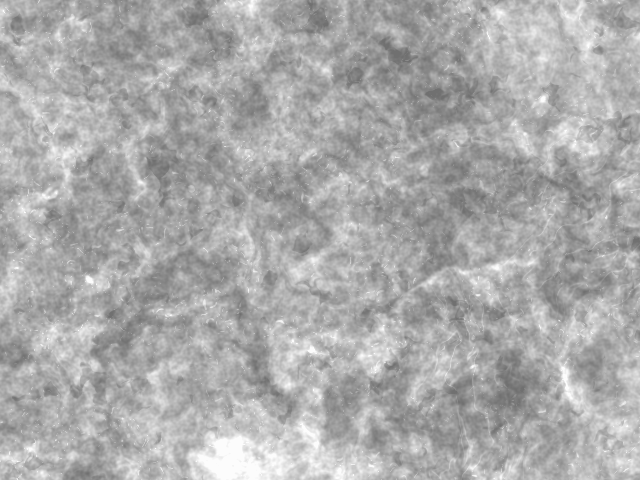
A Shadertoy shader for this texture:

```glsl
// Weathered grey stone: broad pale and dark clouds, mottled mineral grain,
// scattered pale flecks, ragged dark pits, streaks and one curved ridge.
// Layers of gradient noise are summed around a base grey, then tone curved.

#define BASE_GREY 0.652
#define CLOUD_AMOUNT 0.050
#define MOTTLE_AMOUNT 0.052
#define GRAIN_AMOUNT 0.040
#define FLECK_AMOUNT 0.17
#define PIT_AMOUNT 0.12
#define STREAK_AMOUNT 0.09
#define RIDGE_AMOUNT 0.15

const mat2 TURN = mat2(0.8, 0.6, -0.6, 0.8);

// Broad tonal patches: centre x, centre y, radius, tone shift
const vec4 PATCHES[9] = vec4[9](
    vec4(1.17, 0.88, 0.23, 0.15), vec4(0.55, 0.00, 0.20, 0.17),
    vec4(0.04, 0.74, 0.17, 0.11), vec4(0.62, 0.44, 0.15, 0.07),
    vec4(1.28, 0.13, 0.20, 0.11), vec4(0.86, 0.90, 0.13, -0.13),
    vec4(0.30, 0.58, 0.22, -0.06), vec4(1.02, 0.58, 0.17, -0.07),
    vec4(0.48, 0.27, 0.09, -0.09));

vec2 hash2(vec2 p) {
    vec3 q = fract(p.xyx * vec3(0.1031, 0.1030, 0.0973));
    q += dot(q, q.yzx + 33.33);
    return fract((q.xx + q.yz) * q.zy);
}

float cornerSlope(vec2 cell, vec2 offset) {
    float angle = 6.2832 * hash2(cell).x;
    return dot(vec2(cos(angle), sin(angle)), offset);
}

// Gradient noise scaled to a standard deviation near one
float noise(vec2 p) {
    vec2 i = floor(p), f = p - i;
    vec2 s = f * f * f * (f * (f * 6.0 - 15.0) + 10.0);
    vec2 e = vec2(1.0, 0.0);
    float low = mix(cornerSlope(i, f), cornerSlope(i + e, f - e), s.x);
    float high = mix(cornerSlope(i + e.yx, f - e.yx), cornerSlope(i + 1.0, f - 1.0), s.x);
    return 4.6 * mix(low, high, s.y);
}

float fbm(vec2 p, int octaves, float gain) {
    float sum = 0.0, power = 0.0, amp = 1.0;
    for (int i = 0; i < octaves; i++) {
        sum += amp * noise(p);
        power += amp * amp;
        p = TURN * p * 2.03 + 17.3;
        amp *= gain;
    }
    return sum / sqrt(power);
}

float patches(vec2 p) {
    float tone = 0.0;
    for (int i = 0; i < 9; i++) {
        vec2 d = (p - PATCHES[i].xy) / PATCHES[i].z;
        tone += PATCHES[i].w * exp(-dot(d, d));
    }
    return tone;
}

// One soft round fleck in a random share of the grid cells
float flecks(vec2 p, float share) {
    vec2 cell = floor(p);
    vec2 centre = 0.35 + 0.3 * hash2(cell);
    vec2 pick = hash2(cell + 71.7);
    float radius = mix(0.16, 0.34, pick.y * pick.y);
    float body = 1.0 - smoothstep(radius * 0.3, radius, length(p - cell - centre));
    return body * step(pick.x, share) * mix(0.5, 1.0, fract(pick.x * 57.0));
}

// Thin bright lines where stretched noise crosses zero
float streaks(vec2 p) {
    float line = 1.0 - smoothstep(0.0, 0.55, abs(fbm(p, 3, 0.55)));
    return line * line;
}

// Curved step: bright crest, pale slope below and shade above
float ridge(vec2 p, float wobble) {
    float run = max(1.02 - p.x, 0.0);
    float d = p.y - 0.46 + 2.7 * run * run;
    d = d / sqrt(1.0 + 29.0 * run * run) + 0.006 * wobble;
    float span = smoothstep(0.68, 0.86, p.x) * (1.0 - smoothstep(1.02, 1.16, p.x));
    float crest = 0.75 * exp(-d * d / 0.00006);
    float slope = 0.7 * smoothstep(0.008, -0.008, d) * exp(min(d, 0.0) / 0.07);
    float shade = 0.45 * smoothstep(-0.004, 0.012, d) * exp(-max(d, 0.0) / 0.07);
    return span * (crest + slope - shade);
}

void mainImage(out vec4 fragColor, in vec2 fragCoord) {
    vec2 p = fragCoord / iResolution.y;
    vec2 warp = vec2(fbm(p * 5.0 + 3.1, 4, 0.55), fbm(p * 5.0 + 41.7, 4, 0.55));
    vec2 ragged = p + 0.004 * vec2(noise(p * 48.0), noise(p * 48.0 + 9.4));

    // Clouds and grain
    float clouds = fbm(p * 2.6 + 0.25 * warp + 8.0, 3, 0.55);
    float mottle = fbm(p * 9.0 + 0.25 * warp, 4, 0.65);
    float grain = fbm(p * 33.0 + 5.0, 3, 0.8);
    float tone = patches(p + 0.035 * warp);
    float roughness = 1.0 - 2.0 * clamp(tone, 0.0, 0.2);
    float shift = tone + CLOUD_AMOUNT * clouds + MOTTLE_AMOUNT * mottle;
    shift += GRAIN_AMOUNT * grain * roughness;

    // Pale flecks in clumps, from dust to rare flakes
    float clump = smoothstep(-1.2, 1.4, fbm(p * 7.0 + 27.0, 2, 0.6));
    float pale = 0.75 * flecks(TURN * ragged * 95.0, 0.38 * clump);
    pale += 0.8 * flecks(TURN * TURN * ragged * 50.0 + 13.0, 0.25 * clump);
    pale += flecks((ragged + 0.008 * warp) * 13.0 + 5.0, 0.035);
    shift += FLECK_AMOUNT * pale * roughness;

    // Ragged dark pits
    float pits = smoothstep(1.15, 2.1, fbm(ragged * 13.0 + 61.0, 4, 0.6));
    shift -= PIT_AMOUNT * pits;

    // Upright streaks under the ridge, slanted ones to its right
    vec2 bent = p + 0.012 * warp;
    float upright = smoothstep(0.16, 0.04, abs(p.x - 0.98)) * smoothstep(0.44, 0.34, p.y);
    float slanted = smoothstep(0.95, 1.2, p.x) * smoothstep(0.3, 0.42, p.y)
                  * smoothstep(0.78, 0.6, p.y);
    vec2 slant = vec2(bent.x + bent.y, bent.y - bent.x) * 0.7071;
    shift += STREAK_AMOUNT * upright * (streaks(bent * vec2(20.0, 5.0)) - 0.25);
    shift += STREAK_AMOUNT * slanted * (streaks(slant * vec2(5.0, 17.0) + 30.0) - 0.25);
    shift += RIDGE_AMOUNT * ridge(p, warp.x + 0.7 * mottle);

    // Tone curve: gentle darks, open lights
    float grey = BASE_GREY + shift + 0.8 * shift * abs(shift) * step(0.0, shift)
               + 0.8 * shift * shift * step(shift, 0.0);
    fragColor = vec4(vec3(clamp(grey, 0.44, 0.99)), 1.0);
}
```
